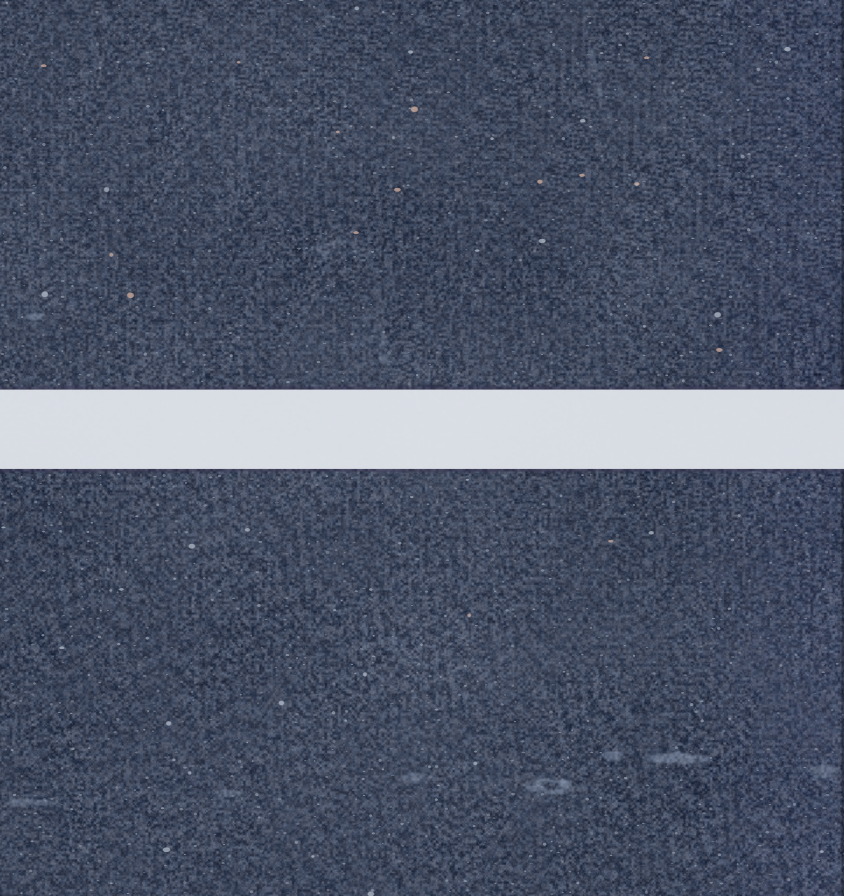
This texture is drawn by a WebGL 2 fragment shader. Its source:

```glsl
#version 300 es
precision highp float;
// Worn slate-blue asphalt crossed by one pale painted band.
// Layered value noise gives grain and mottling; hashed cells scatter chips,
// and a short loop lays down noise-broken scuffs.

uniform vec2 u_resolution;
out vec4 fragColor;

const vec3 SLATE = vec3(0.252, 0.288, 0.368);
const vec3 PAINT = vec3(0.850, 0.865, 0.893);
const vec3 FRINGE = vec3(0.225, 0.225, 0.325);
const vec3 SCUFF = vec3(0.46, 0.51, 0.60);
const vec3 CHIP_COOL = vec3(0.70, 0.74, 0.79);
const vec3 CHIP_WARM = vec3(0.82, 0.68, 0.62);

const float BAND_BOTTOM = 0.4766;
const float BAND_TOP = 0.5652;
const float FRINGE_WIDTH = 0.004;
const float GRAIN_FREQ = 330.0;
const float GRAIN_GAIN = 0.20;
const float FINE_GAIN = 0.075;
const float MOTTLE_GAIN = 0.075;
const float EDGE_X = 0.997;

// Scuffs: centre x, centre y, half width, half height
const int SCUFF_COUNT = 11;
const vec4 SCUFFS[SCUFF_COUNT] = vec4[](
    vec4(0.644, 0.122, 0.028, 0.009), vec4(0.805, 0.154, 0.046, 0.007),
    vec4(0.726, 0.155, 0.015, 0.006), vec4(0.493, 0.130, 0.022, 0.007),
    vec4(0.030, 0.104, 0.036, 0.005), vec4(0.975, 0.138, 0.018, 0.008),
    vec4(0.262, 0.115, 0.022, 0.005), vec4(0.042, 0.646, 0.014, 0.005),
    vec4(0.453, 0.616, 0.008, 0.024), vec4(0.703, 0.935, 0.004, 0.060),
    vec4(0.405, 0.722, 0.036, 0.013));
const float SCUFF_STRENGTH[SCUFF_COUNT] = float[](
    0.95, 0.75, 0.65, 0.55, 0.60, 0.55, 0.45, 0.90, 0.50, 0.45, 0.28);

float hash(vec2 p) {
    return fract(sin(dot(p, vec2(127.1, 311.7))) * 43758.5453);
}

float valueNoise(vec2 p) {
    vec2 cell = floor(p), f = fract(p);
    f = f * f * (3.0 - 2.0 * f);
    float low = mix(hash(cell), hash(cell + vec2(1, 0)), f.x);
    float high = mix(hash(cell + vec2(0, 1)), hash(cell + vec2(1, 1)), f.x);
    return mix(low, high, f.y);
}

float fbm(vec2 p) {
    float sum = 0.0, gain = 0.5;
    for (int i = 0; i < 4; i++) {
        sum += gain * valueNoise(p);
        p = p * 2.03 + 17.3;
        gain *= 0.5;
    }
    return sum;
}

// One chip at most per cell; x is coverage, y is a random tint
vec2 chips(vec2 p, float freq, float density, float radius, float soft) {
    vec2 cell = floor(p * freq);
    vec2 jitter = 0.2 + 0.6 * vec2(hash(cell + 3.1), hash(cell + 7.7));
    vec2 offset = p - (cell + jitter) / freq;
    offset.y *= 1.0 + hash(cell + 11.3);
    float size = radius * mix(0.5, 1.2, hash(cell + 19.9));
    float cover = 1.0 - smoothstep(size - soft, size + soft, length(offset));
    return vec2(cover * step(hash(cell + 5.5), density), hash(cell + 23.4));
}

// Tilted, frayed ellipses that follow the uneven surface
float scuffMask(vec2 uv, vec2 p) {
    float mask = 0.0;
    vec2 fray = vec2(valueNoise(p * 70.0), valueNoise(p * 70.0 + 40.0)) - 0.5;
    float breakup = smoothstep(0.2, 0.6, fbm(p * vec2(60.0, 90.0)));
    for (int i = 0; i < SCUFF_COUNT; i++) {
        vec4 s = SCUFFS[i];
        vec2 d = uv - s.xy;
        d.x += 0.2 * d.y * step(s.z, s.w);
        float r = length(d / s.zw + fray * 0.8);
        mask = max(mask, SCUFF_STRENGTH[i] * (1.0 - smoothstep(0.55, 1.15, r)));
    }
    return mask * breakup;
}

void main() {
    vec2 uv = gl_FragCoord.xy / u_resolution;
    vec2 p = gl_FragCoord.xy / u_resolution.y;
    float px = 1.0 / u_resolution.y;

    // Asphalt: broad mottling under two sizes of grain
    float mottle = fbm(p * vec2(4.0, 7.0)) - 0.47;
    float grain = valueNoise(p * GRAIN_FREQ) - 0.5;
    float fine = hash(floor(p * 512.0)) - 0.5;
    float patches = 0.8 + 0.4 * valueNoise(p * 22.0);
    vec3 color = SLATE + MOTTLE_GAIN * mottle
               + (GRAIN_GAIN * grain + FINE_GAIN * fine) * patches;
    color += vec3(0.02, 0.0, -0.02) * (valueNoise(p * 190.0 + 9.0) - 0.5);
    color.b += 0.015 * smoothstep(0.75, 1.0, uv.x);

    // Scuffs and mineral chips
    color = mix(color, SCUFF + 0.5 * GRAIN_GAIN * grain, scuffMask(uv, p));
    vec2 dust = chips(p, 95.0, 0.38, 0.0017, max(px * 0.6, 0.0006));
    color = mix(color, CHIP_COOL, dust.x * mix(0.15, 0.60, dust.y * dust.y));
    vec2 flake = chips(p + 0.37, 15.0, 0.20, 0.0036, max(px * 0.6, 0.0010));
    color = mix(color, mix(CHIP_COOL, CHIP_WARM, step(0.55, flake.y)), flake.x * 0.75);
    color *= 1.0 - 0.3 * smoothstep(EDGE_X - px, EDGE_X + px, uv.x);

    // Painted band with a ragged dark fringe along both edges
    float band = abs(uv.y - 0.5 * (BAND_TOP + BAND_BOTTOM))
               - 0.5 * (BAND_TOP - BAND_BOTTOM);
    float ragged = FRINGE_WIDTH * (0.6 + 0.8 * valueNoise(p * 160.0));
    float fringe = 1.0 - smoothstep(0.4 * ragged, 1.3 * ragged, band);
    color = mix(color, FRINGE + 0.10 * grain, 0.75 * fringe);
    vec3 paint = PAINT + 0.012 * mottle + 0.006 * grain;
    color = mix(color, paint, 1.0 - smoothstep(-0.7 * px, 0.7 * px, band));

    fragColor = vec4(clamp(color, 0.0, 1.0), 1.0);
}
```
